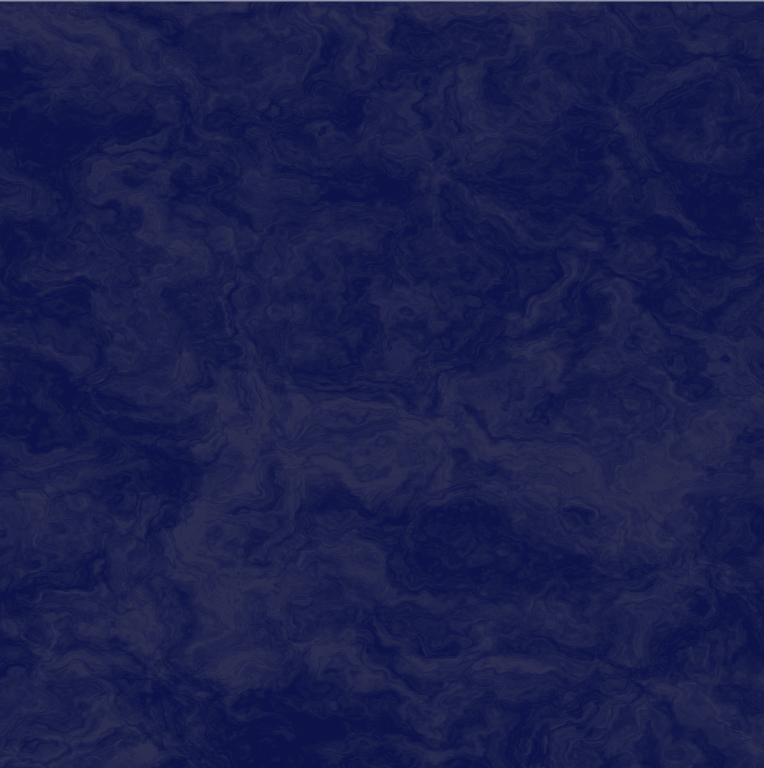
Write a Shadertoy shader that draws this texture.

```glsl
// Dark navy crumpled surface: dark bands, dense fine creases, thin pale top edge.

const vec3 DEEP_BLUE = vec3(0.050, 0.074, 0.283);
const vec3 GREY_BLUE = vec3(0.170, 0.178, 0.325);
const vec3 EDGE_GREY = vec3(0.56, 0.58, 0.66);

const vec2 BAND_SCALE = vec2(3.0, 5.2);      // wider than tall
const vec2 CREASE_SCALE = vec2(12.0, 16.0);
const float BAND_WARP = 1.6;
const float CREASE_WARP = 3.0;
const float FIBRE_WARP = 3.2;
const float CLOUD_CONTRAST = 1.05;
const float FOLD_CONTRAST = 0.95;
const float CREASE_CONTRAST = 1.9;
const float MEAN_TONE = 0.41;
const float MEAN_CREASE = 0.36;
const int OCTAVES = 5;
const float CLOUD_GAIN = 0.55;
const float FOLD_GAIN = 0.62;
const float CREASE_GAIN = 0.82;
const float EDGE_WIDTH = 0.00195;

// Turns and doubles the domain between octaves
const mat2 OCTAVE_TURN = mat2(1.76, 0.98, -0.98, 1.76);

float hash(vec2 p) {
    return fract(sin(dot(p, vec2(127.1, 311.7))) * 43758.5453);
}

float valueNoise(vec2 p) {
    vec2 cell = floor(p);
    vec2 f = fract(p);
    vec2 u = f * f * (3.0 - 2.0 * f);
    float low = mix(hash(cell), hash(cell + vec2(1.0, 0.0)), u.x);
    float high = mix(hash(cell + vec2(0.0, 1.0)), hash(cell + vec2(1.0, 1.0)), u.x);
    return mix(low, high, u.y);
}

// Layered noise, normalised to 0..1
float cloud(vec2 p) {
    float sum = 0.0, total = 0.0, weight = 1.0;
    for (int i = 0; i < OCTAVES; i++) {
        sum += weight * valueNoise(p);
        total += weight;
        weight *= CLOUD_GAIN;
        p = OCTAVE_TURN * p + 17.3;
    }
    return sum / total;
}

// Folded noise: thin dark valleys between pale patches
float creases(vec2 p, float gain) {
    float sum = 0.0, total = 0.0, weight = 1.0;
    for (int i = 0; i < OCTAVES; i++) {
        float fold = 2.0 * valueNoise(p) - 1.0;
        sum += weight * sqrt(fold * fold + 0.002);
        total += weight;
        weight *= gain;
        p = OCTAVE_TURN * p + 9.1;
    }
    return sum / total;
}

vec2 cloudOffset(vec2 p) {
    return vec2(cloud(p + 3.7), cloud(p + vec2(21.4, 8.2))) - 0.5;
}

void mainImage(out vec4 fragColor, in vec2 fragCoord) {
    vec2 uv = fragCoord / iResolution.y;

    // Broad bands with folded dark edges
    vec2 p = uv * BAND_SCALE;
    vec2 warp = cloudOffset(p);
    p += BAND_WARP * warp;
    float bands = cloud(p + 5.0);
    float folds = creases(p + 31.0, FOLD_GAIN);

    // Fine creases, bent again at their own scale into fibres
    vec2 q = uv * CREASE_SCALE;
    q += CREASE_WARP * warp + FIBRE_WARP * cloudOffset(q * 0.7 + 40.0);
    float wrinkles = creases(q, CREASE_GAIN);

    float tone = MEAN_TONE
        + CLOUD_CONTRAST * (bands - 0.5)
        + FOLD_CONTRAST * (folds - MEAN_CREASE)
        + CREASE_CONTRAST * (wrinkles - MEAN_CREASE);
    vec3 color = mix(DEEP_BLUE, GREY_BLUE, clamp(tone, 0.0, 1.0));

    // Pale line along the top edge, covered by pixel share
    float pixel = 1.0 / iResolution.y;
    float edge = clamp((uv.y - (1.0 - EDGE_WIDTH)) / pixel + 0.5, 0.0, 1.0);
    fragColor = vec4(mix(color, EDGE_GREY, edge), 1.0);
}
```
